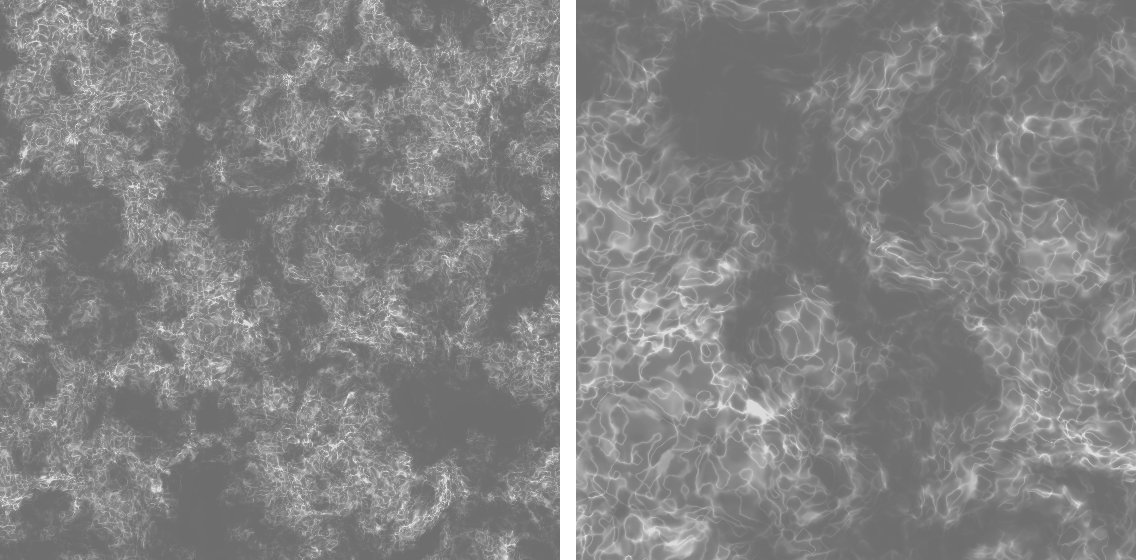
Left, the full canvas; right, a detail of the centre.
This texture is drawn by a WebGL 1 fragment shader. Its source:

```glsl
precision highp float;
// Grey weathered mineral surface: smooth dark hollows, pale cloudy patches
// filled with a fine grainy mesh, and thin broken bright veins.
// Built from domain-warped value noise, ridged noise and noise contours.
uniform vec2 u_resolution;

const float BASE_GREY = 0.434;    // tone of the smooth hollows
const float HAZE_GAIN = 0.06;     // soft lift inside patches
const float MESH_GAIN = 0.29;     // strength of the grainy mesh
const float VEIN_GAIN = 0.26;     // strength of the thin veins
const float PATCH_SCALE = 8.0;    // patches across the canvas
const float MOTTLE_SCALE = 27.0;
const float VEIN_SCALE = 16.0;
const float MESH_SCALE = 105.0;
const float WARP_SCALE = 11.0;
const float PATCH_WARP = 0.07;
const float MESH_WARP = 0.035;
const float VEIN_WIDTH = 0.026;   // in units of noise height
const mat2 OCTAVE_TURN = mat2(0.8, 0.6, -0.6, 0.8);

float hash(vec2 cell) {
  vec3 h = fract(vec3(cell.xyx) * 0.1031);
  h += dot(h, h.yzx + 33.33);
  return fract((h.x + h.y) * h.z);
}

float noise(vec2 p) {
  vec2 cell = floor(p);
  vec2 f = fract(p);
  f = f * f * f * (f * (f * 6.0 - 15.0) + 10.0);
  float low = mix(hash(cell), hash(cell + vec2(1.0, 0.0)), f.x);
  float high = mix(hash(cell + vec2(0.0, 1.0)), hash(cell + vec2(1.0)), f.x);
  return mix(low, high, f.y);
}

// Layered noise, normalised to 0..1
float fbm(vec2 p) {
  float sum = 0.0;
  float total = 0.0;
  float weight = 1.0;
  for (int i = 0; i < 5; i++) {
    sum += weight * noise(p);
    total += weight;
    weight *= 0.55;
    p = OCTAVE_TURN * p * 2.03 + 17.3;
  }
  return sum / total;
}

vec2 warp(vec2 p) {
  return vec2(fbm(p + 31.7), fbm(p + 83.1)) - 0.5;
}

// Bright crease where the noise crosses its middle height
float ridge(vec2 p) {
  return pow(1.0 - abs(2.0 * noise(p) - 1.0), 5.0);
}

// Thin line along a contour of layered noise
float vein(vec2 p) {
  return exp(-abs(fbm(p) - 0.5) / VEIN_WIDTH);
}

void main() {
  vec2 p = gl_FragCoord.xy / min(u_resolution.x, u_resolution.y) + 3.0;
  vec2 drift = warp(p * WARP_SCALE);
  vec2 bent = p + PATCH_WARP * drift;

  // Patches with ragged edges, broken up by strong smaller mottling
  float cloud = fbm(bent * PATCH_SCALE + 40.0);
  float mottle = fbm(bent * MOTTLE_SCALE + 51.0);
  float patches = smoothstep(0.29, 0.76, cloud + 0.85 * (mottle - 0.5));

  // Grainy mesh of short strokes, gently drawn out by the warp
  vec2 folded = p + MESH_WARP * drift + 0.012 * warp(p * 33.0 + 9.0);
  float mesh = 0.6 * ridge(folded * MESH_SCALE)
             + 0.5 * ridge(OCTAVE_TURN * folded * MESH_SCALE * 1.8 + 5.0);

  // Veins appear in short runs, in and around the patches
  float runs = smoothstep(0.44, 0.66, fbm(p * 21.0 + 71.0));
  float veins = vein(bent * VEIN_SCALE + 23.0) + vein(folded * VEIN_SCALE * 1.7);
  veins *= runs * (0.2 + 0.8 * patches) * (0.4 + 1.2 * mesh);

  float grey = BASE_GREY + 0.02 * (cloud - 0.5);
  grey += patches * (HAZE_GAIN * patches + MESH_GAIN * mesh);
  grey += VEIN_GAIN * veins;
  gl_FragColor = vec4(vec3(min(grey, 0.86)), 1.0);
}
```
